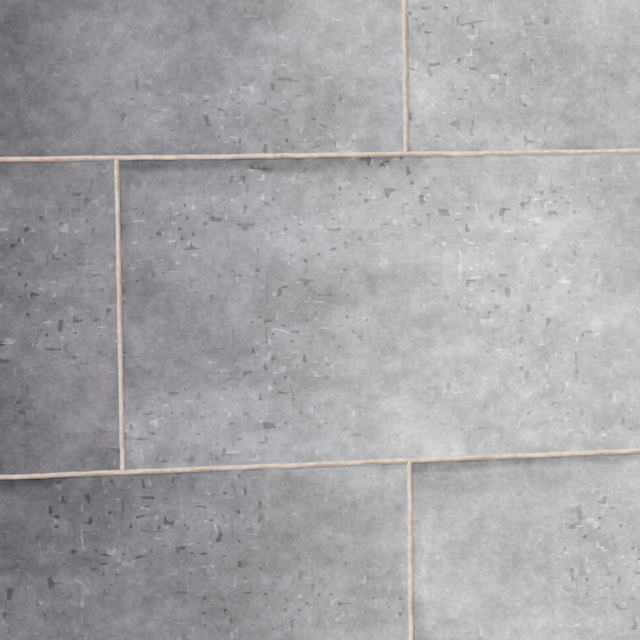
This texture is drawn by a Shadertoy shader. Its source:

```glsl
float hash(vec2 p) {
    vec3 h = fract(p.xyx * 0.1031);
    h += dot(h, h.yzx + 33.33);
    return fract((h.x + h.y) * h.z);
}

float noise(vec2 p) {
    vec2 i = floor(p), f = fract(p);
    f = f * f * (3.0 - 2.0 * f);
    return mix(mix(hash(i), hash(i + vec2(1, 0)), f.x),
               mix(hash(i + vec2(0, 1)), hash(i + vec2(1, 1)), f.x), f.y);
}

float fbm(vec2 p) {
    float sum = 0.0, amp = 0.5;
    for (int i = 0; i < 5; i++) {
        sum += amp * noise(p);
        p = mat2(1.6, 1.2, -1.2, 1.6) * p + 17.3;
        amp *= 0.5;
    }
    return sum / 0.97;
}

// Cement face: clouds, brushed streaks, grain, pits and pale flecks
float cementTone(vec2 p) {
    float clouds = fbm(p * 6.0);
    float wear = smoothstep(0.4, 0.7, fbm(p * 8.0 + 41.0));
    vec2 warped = p + 0.012 * vec2(fbm(p * 35.0), fbm(p * 35.0 + 9.0));
    float tone = 0.2 * (clouds - 0.5);
    tone += 0.09 * (fbm(p * vec2(9, 32) + 5.0) - 0.5);
    tone += 0.11 * (fbm(p * 60.0 + 23.0) - 0.5);
    tone += 0.05 * (noise(p * 240.0) - 0.5);
    float pits = smoothstep(0.8, 0.96, noise(warped * vec2(95, 125)));
    float flecks = smoothstep(0.8, 0.97, noise(warped * vec2(120, 150) + 70.0));
    float scratches = smoothstep(0.86, 0.97, noise(warped * vec2(130, 45) + 31.0));
    return tone - pits * (0.03 + 0.11 * wear) + flecks * (0.04 + 0.06 * wear)
                - scratches * 0.06 * wear;
}

void mainImage(out vec4 fragColor, in vec2 fragCoord) {
    vec2 uv = fragCoord / iResolution.y;
    float pixel = 1.0 / iResolution.y;

    // Half-offset courses seen in slight perspective
    float courseHeight = 0.497 - 0.0287 * uv.x;
    float course = (uv.y - 0.254 - 0.0417 * uv.x) / courseHeight;
    float column = (uv.x + 0.0223 * uv.y) / (1.0 + 0.0184 * uv.y);
    float along = (column - 0.1963) / 0.892 + 0.5 * mod(floor(course), 2.0);
    vec2 tile = floor(vec2(along, course));
    vec2 local = vec2(along, course) - tile;

    // Signed distances to the nearest joints
    vec2 size = vec2(0.892, courseHeight);
    vec2 joint = (local - step(0.5, local)) * size;
    joint += 0.0012 * (vec2(noise(uv.yx * 45.0), noise(uv * 45.0 + 8.0)) - 0.5);
    float edge = min(abs(joint.x), abs(joint.y));

    // Light falls off toward the left
    float light = smoothstep(-0.1, 0.85, uv.x + 0.04 * (uv.y - 0.5));
    vec2 p = uv + tile * 7.31;
    float tone = 0.49 + 0.245 * light + 0.03 * (hash(tile + 3.7) - 0.5);
    tone += cementTone(p);

    // Dark stain below the upper edge, and scuffed borders
    float depth = (1.0 - local.y) * courseHeight;
    float reach = 0.016 + 0.016 * noise(p * vec2(9, 3));
    float stain = 1.0 - smoothstep(0.4 * reach, reach, depth + 0.014 * (fbm(p * vec2(14, 60)) - 0.5));
    stain *= 1.0 - smoothstep(0.25, 0.55, local.x + 0.3 * (noise(p * 7.0) - 0.5));
    tone -= 0.11 * stain;
    float border = exp(-edge / 0.014);
    tone += border * 0.24 * (fbm(p * vec2(22, 26) + 12.0) - 0.57);
    float bleach = exp(-abs(joint.x - 0.022) / 0.016) * smoothstep(0.45, 0.65, fbm(p * 13.0));
    tone += 0.06 * bleach;

    vec3 tint = mix(vec3(1.0, 0.985, 1.02), vec3(0.997, 1.0, 1.012), light);
    vec3 color = tone * tint;

    // Thin shadow on the right of and below each joint
    float shadow = max(1.0 - smoothstep(0.0, 0.0025, abs(joint.x - 0.005)),
                       1.0 - smoothstep(0.0, 0.0025, abs(joint.y + 0.005)));
    color *= 1.0 - 0.2 * shadow * noise(uv * 60.0);

    // Cream grout with a tan lower or right side
    float lean = abs(joint.x) < abs(joint.y) ? joint.x : -joint.y;
    float tan_ = smoothstep(-0.001, 0.004, lean + 0.003 * (noise(uv * 38.0) - 0.5));
    vec3 grout = mix(vec3(0.86, 0.82, 0.79), vec3(0.74, 0.63, 0.54), tan_);
    grout *= 0.94 + 0.06 * light + 0.1 * (noise(uv * 170.0) - 0.5);
    float cover = 1.0 - smoothstep(0.0037 - pixel, 0.0037 + pixel, edge);
    fragColor = vec4(clamp(mix(color, grout, cover), 0.0, 1.0), 1.0);
}
```
